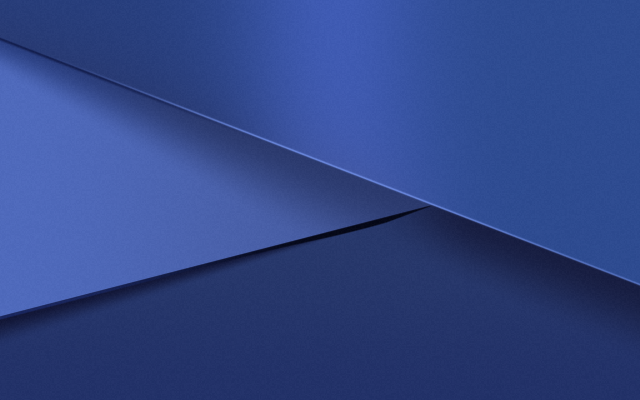
Reproduce this background procedurally as a Shadertoy shader.

```glsl
// Random value for one grain cell
float hash(vec2 cell) {
    vec3 q = fract(vec3(cell.xyx) * 0.1031);
    q += dot(q, q.yzx + 33.33);
    return fract((q.x + q.y) * q.z);
}

// Soft bell centred on zero
float bell(float x, float width) {
    return exp(-x * x / (width * width));
}

// Back sheet with a vertical sheen
vec3 backSheet(vec2 p, float above) {
    vec3 col = mix(vec3(0.155, 0.25, 0.50), vec3(0.18, 0.295, 0.565), smoothstep(0.2, 1.2, p.x));
    float sheen = bell(p.x - 0.84, p.x < 0.84 ? 0.25 : 0.23);
    col = mix(col, vec3(0.255, 0.365, 0.72), sheen * 0.92);
    float shade = exp(-max(above, 0.0) / 0.13) * (1.0 - smoothstep(0.45, 0.95, p.x));
    col = mix(col, vec3(0.16, 0.215, 0.42), shade * 0.6);
    float warmth = bell(p.x - 0.88, 0.2) * exp(-max(above, 0.0) / 0.12);
    return mix(col, vec3(0.27, 0.345, 0.62), warmth * 0.55);
}

// Left sheet, shaded under the long fold
vec3 leftSheet(vec2 p, float below) {
    vec3 col = mix(vec3(0.31, 0.415, 0.735), vec3(0.28, 0.365, 0.64), smoothstep(0.0, 0.9, p.x));
    float width = 0.085 + 0.17 * p.x;
    float shade = 1.0 - smoothstep(0.0, width, below);
    vec3 shadow = mix(vec3(0.15, 0.23, 0.48), vec3(0.16, 0.215, 0.41), smoothstep(0.0, 0.6, p.x));
    return mix(col, shadow, shade * 0.92);
}

// Lower sheet, shaded by both folds
vec3 lowerSheet(vec2 p, float below, float under) {
    vec3 col = mix(vec3(0.135, 0.195, 0.41), vec3(0.155, 0.22, 0.42), smoothstep(0.0, 0.4, p.y));
    float foldShade = 1.0 - smoothstep(0.0, 0.10 + 0.055 * p.x, below);
    col = mix(col, vec3(0.085, 0.105, 0.235), foldShade * smoothstep(0.85, 1.2, p.x) * 0.9);
    float wedge = max(0.062 * (1.083 - p.x), 0.003);
    float castShade = 1.0 - smoothstep(0.0, wedge * 1.12, under);
    return mix(col, vec3(0.065, 0.08, 0.20), castShade * (1.0 - smoothstep(1.06, 1.09, p.x)));
}

void mainImage(out vec4 fragColor, in vec2 fragCoord) {
    vec2 p = fragCoord / iResolution.y;
    p.x += 0.8 - 0.5 * iResolution.x / iResolution.y;
    float aa = 1.0 / iResolution.y;

    // Signed distances to the two folds
    float above = (p.y - 0.9065 + 0.387 * p.x) * 0.933;
    float under = (0.2083 + 0.2577 * p.x - p.y) * 0.968;

    // Stacked sheets
    vec3 col = leftSheet(p, -above);
    col = mix(col, lowerSheet(p, -above, under), smoothstep(-aa, aa, under));

    // Thickness of the lower fold, darkest near the tip
    float thickness = 0.007 + 0.007 * bell(p.x - 0.9, 0.17);
    thickness = min(thickness, max(0.11 * (1.085 - p.x), 0.0));
    float rim = smoothstep(-aa, aa, under) * (1.0 - smoothstep(thickness - aa, thickness + aa, under));
    vec3 rimColor = mix(vec3(0.10, 0.15, 0.37), vec3(0.02, 0.03, 0.09), smoothstep(0.1, 0.85, p.x));
    col = mix(col, rimColor, rim * (1.0 - smoothstep(1.07, 1.09, p.x)));

    // Dark underside and light rim of the long fold
    float crease = bell(above + 0.003, 0.0045) * (1.0 - smoothstep(0.2, 0.75, p.x));
    col = mix(col, vec3(0.07, 0.11, 0.29), crease * 0.9);
    col = mix(col, backSheet(p, above), smoothstep(-aa, aa, above));
    float glint = bell(above - 0.001, 0.0026) * smoothstep(0.05, 0.75, p.x);
    glint *= 1.0 - 0.35 * smoothstep(0.95, 1.5, p.x);
    col = mix(col, vec3(0.44, 0.56, 0.90), glint * 0.85);

    // Fine paper grain
    col += (hash(floor(p * 320.0)) - 0.5) * 0.018;
    fragColor = vec4(col, 1.0);
}
```
